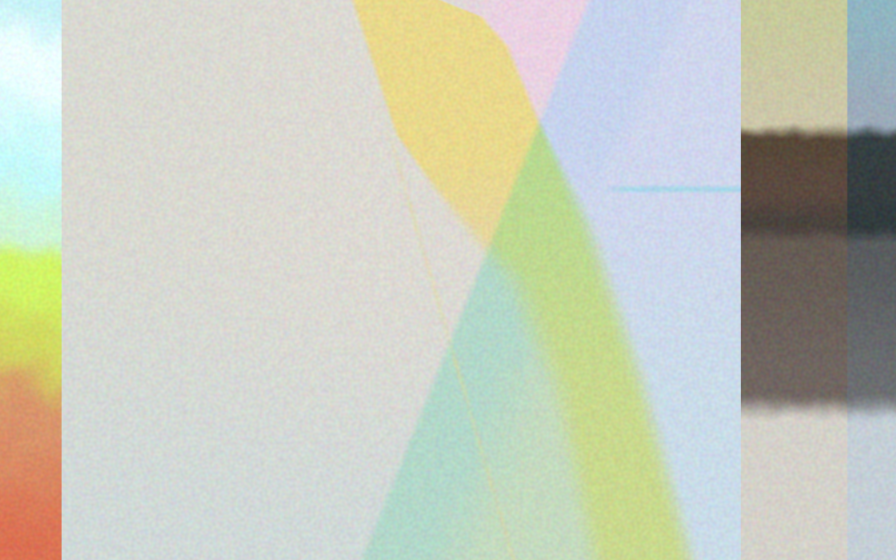
This background is drawn by a Shadertoy shader. Its source:

```glsl
// Draws an abstract pastel wall: translucent crossing bands between a glowing strip and dark panels.

const vec2 CANVAS = vec2(1.6, 1.0);
const float GLOW_EDGE = 0.110;
const float PANEL_EDGE = 1.323;
const float COOL_EDGE = 1.513;

// Colour stops: x is the distance from the top, yzw the colour
const vec4 GLOW[8] = vec4[8](
    vec4(0.0, 0.78, 0.95, 0.97), vec4(0.11, 0.93, 1.0, 1.0),
    vec4(0.31, 0.77, 0.98, 0.98), vec4(0.42, 0.81, 0.96, 0.84),
    vec4(0.50, 0.82, 0.96, 0.40), vec4(0.61, 0.82, 0.85, 0.38),
    vec4(0.74, 0.85, 0.58, 0.42), vec4(1.0, 0.86, 0.44, 0.32));
const vec4 WARM[8] = vec4[8](
    vec4(0.0, 0.78, 0.79, 0.61), vec4(0.22, 0.80, 0.78, 0.66),
    vec4(0.25, 0.34, 0.28, 0.22), vec4(0.34, 0.36, 0.29, 0.25),
    vec4(0.40, 0.29, 0.26, 0.24), vec4(0.44, 0.40, 0.36, 0.33),
    vec4(0.70, 0.44, 0.40, 0.38), vec4(0.755, 0.83, 0.82, 0.79));
const vec4 COOL[8] = vec4[8](
    vec4(0.0, 0.56, 0.71, 0.76), vec4(0.22, 0.61, 0.67, 0.73),
    vec4(0.25, 0.21, 0.25, 0.26), vec4(0.34, 0.21, 0.24, 0.25),
    vec4(0.40, 0.19, 0.23, 0.24), vec4(0.44, 0.35, 0.36, 0.37),
    vec4(0.70, 0.42, 0.43, 0.44), vec4(0.76, 0.77, 0.81, 0.84));

// Outline of the bent band: x is the distance from the top, y the position across
const vec2 BAND_LEFT[7] = vec2[7](
    vec2(0.0, 0.63), vec2(0.24, 0.708), vec2(0.333, 0.775), vec2(0.43, 0.855),
    vec2(0.50, 0.92), vec2(0.69, 0.997), vec2(1.0, 1.063));
const vec2 BAND_RIGHT[7] = vec2[7](
    vec2(0.0, 0.785), vec2(0.03, 0.86), vec2(0.083, 0.906), vec2(0.22, 0.963),
    vec2(0.40, 1.045), vec2(0.67, 1.138), vec2(1.0, 1.23));

vec3 gradient(vec4 stops[8], float t) {
    vec3 colour = stops[0].yzw;
    for (int i = 1; i < 8; i++)
        colour = mix(colour, stops[i].yzw, smoothstep(stops[i - 1].x, stops[i].x, t));
    return colour;
}

float polyline(vec2 points[7], float t) {
    float x = points[0].y;
    for (int i = 1; i < 7; i++) {
        float along = (t - points[i - 1].x) / (points[i].x - points[i - 1].x);
        x = mix(x, points[i].y, clamp(along, 0.0, 1.0));
    }
    return x;
}

// Soft step from 0 to 1, never narrower than a pixel
float edge(float d, float softness) {
    float w = max(softness, 0.75 / iResolution.y);
    return smoothstep(-w, w, d);
}

vec2 hashDirection(vec2 cell) {
    vec3 q = fract(cell.xyx * vec3(0.1031, 0.1030, 0.0973));
    q += dot(q, q.yzx + 33.33);
    float angle = 6.2832 * fract((q.x + q.y) * q.z);
    return vec2(cos(angle), sin(angle));
}

float gradientNoise(vec2 p) {
    vec2 i = floor(p), f = fract(p);
    vec2 u = f * f * f * (f * (f * 6.0 - 15.0) + 10.0);
    vec2 e = vec2(0.0, 1.0);
    float low = mix(dot(hashDirection(i), f),
                    dot(hashDirection(i + e.yx), f - e.yx), u.x);
    float high = mix(dot(hashDirection(i + e.xy), f - e.xy),
                     dot(hashDirection(i + e.yy), f - e.yy), u.x);
    return mix(low, high, u.y);
}

vec3 colourGrain(vec2 p) {
    return vec3(gradientNoise(p), gradientNoise(p + 217.3), gradientNoise(p + 431.7));
}

// Central wall with its overlapping translucent bands
vec3 wall(vec2 p, float t) {
    vec3 paper = mix(vec3(0.85, 0.85, 0.82), vec3(0.815, 0.85, 0.845), smoothstep(0.35, 1.0, t));
    vec3 rosy = vec3(0.87, 0.855, 0.83);
    paper = mix(paper, rosy, 0.7 * smoothstep(0.2, 0.7, p.x) * smoothstep(1.0, 0.4, t));
    paper = mix(paper, vec3(0.92, 0.82, 0.89), smoothstep(0.76, 0.92, p.x) * smoothstep(0.36, 0.1, t));

    // Blue side, with a slanted deeper region and a thin cyan line
    vec3 blue = mix(vec3(0.81, 0.84, 0.93), vec3(0.79, 0.86, 0.91), smoothstep(0.25, 0.8, t));
    float shade = edge(1.23 - 0.48 * t - p.x, 0.025) * smoothstep(0.40, 0.24, t);
    blue = mix(blue, vec3(0.76, 0.82, 0.93), 0.7 * shade);
    float cyanLine = edge(0.005 - abs(t - 0.338), 0.005) * smoothstep(1.06, 1.13, p.x);
    blue = mix(blue, vec3(0.64, 0.84, 0.91), 0.85 * cyanLine);

    // Teal wedge fading toward the bent band
    float diagonal = p.x - (1.052 - 0.406 * t);
    float right = polyline(BAND_RIGHT, t);
    float left = polyline(BAND_LEFT, t);
    float tealFade = smoothstep(0.08, 0.24, diagonal + 0.03 * gradientNoise(p * 14.0));
    vec3 teal = mix(vec3(0.70, 0.845, 0.79), vec3(0.77, 0.855, 0.75), tealFade);
    float softRight = mix(0.008, 0.028, smoothstep(0.2, 0.45, t));
    float softLeft = mix(0.007, 0.03, smoothstep(0.25, 0.5, t));
    float outside = max(edge(p.x - right, softRight), smoothstep(0.24, 0.2, t));
    blue = mix(teal, blue, outside);

    // Bent band: yellow over paper, green over blue
    float rightMask = edge(right - p.x, softRight);
    float yellowBand = edge(p.x - left, softLeft) * rightMask;
    float greenBand = edge(p.x - left, softLeft + 0.015 * smoothstep(0.8, 0.5, t)) * rightMask;
    vec3 yellow = mix(vec3(0.915, 0.85, 0.55), vec3(0.90, 0.84, 0.61), smoothstep(0.25, 0.43, t));
    vec3 green = mix(vec3(0.73, 0.85, 0.55), vec3(0.79, 0.85, 0.54), smoothstep(0.25, 0.8, t));
    vec3 warmSide = mix(paper, yellow, yellowBand);
    vec3 coolSide = mix(blue, green, 0.93 * greenBand);
    vec3 colour = mix(warmSide, coolSide, edge(diagonal, 0.010));

    // Faint, uneven yellow crease
    float crease = edge(0.004 - abs(p.x - 0.625 - 0.292 * t), 0.006) * smoothstep(0.15, 0.3, t);
    float wear = 0.33 + 0.3 * gradientNoise(p * 24.0);
    return mix(colour, vec3(0.88, 0.84, 0.58), wear * crease);
}

void mainImage(out vec4 fragColor, in vec2 fragCoord) {
    vec2 p = fragCoord / iResolution.xy * CANVAS;
    float t = 1.0 - p.y;
    float ragged = t + 0.008 * gradientNoise(p * 30.0);
    float blotchy = t + 0.05 * gradientNoise(p * 16.0) - 0.25 * (p.x - 0.055);
    vec3 colour = mix(gradient(GLOW, blotchy), wall(p, t), edge(p.x - GLOW_EDGE, 0.001));
    colour = mix(colour, gradient(WARM, ragged), edge(p.x - PANEL_EDGE, 0.001));
    colour = mix(colour, gradient(COOL, ragged), edge(p.x - COOL_EDGE, 0.002));

    // Fine coloured grain and broad mottling
    colour += 0.055 * colourGrain(p * 140.0) + 0.025 * colourGrain(p * 50.0);
    fragColor = vec4(clamp(colour, 0.0, 1.0), 1.0);
}
```
